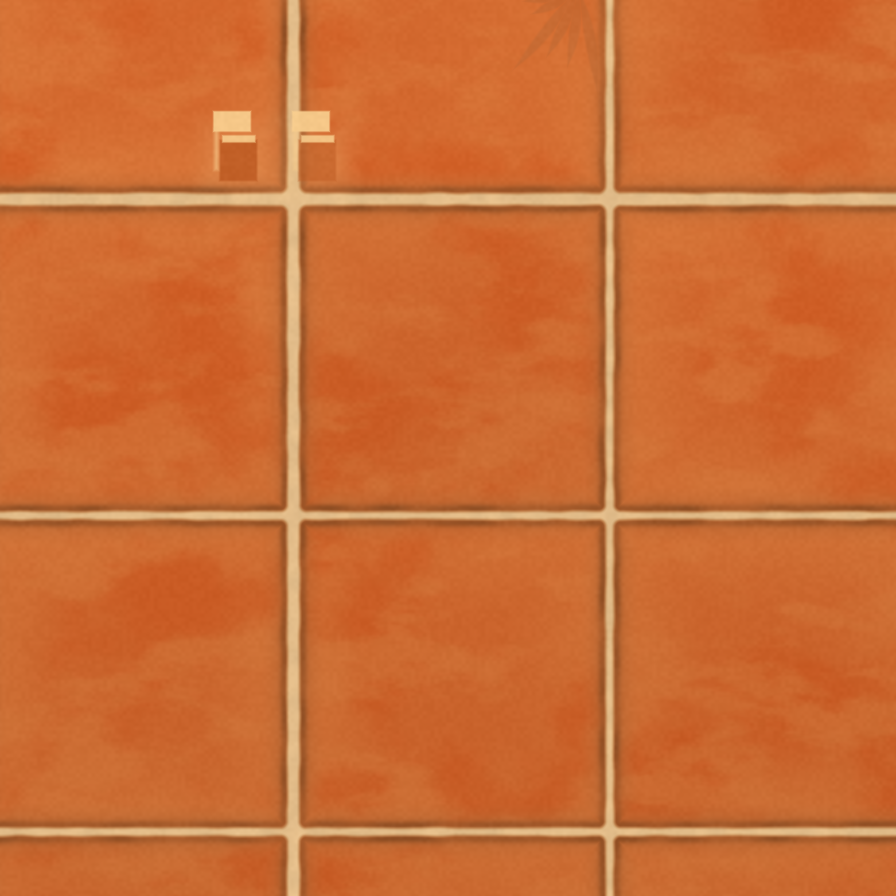
Reproduce this texture procedurally as a WebGL 1 fragment shader.

```glsl
precision highp float;
// Glazed terracotta tiles on a square grid, parted by pale sandy grout.
// A rounded inset distance shapes each tile and its dark rim; layered noise
// mottles the glaze, and soft boxes and leaf blades add window reflections.
uniform vec2 u_resolution;

const float PITCH = 0.353;                  // spacing of the grout lines
const vec2 ORIGIN = vec2(0.3275, 0.0716);   // crossing of grout lines (0, 0)
const vec2 WIDE_LINE = vec2(0.0, 2.0);      // index of the wider line per axis
const float THIN_HALF = 0.0050;
const float WIDE_HALF = 0.0074;
const float CORNER = 0.007;
const float SOFTNESS = 0.0022;
const float RIM_WIDTH = 0.0048;
const float GRAIN = 0.022;

const vec3 CLAY = vec3(0.800, 0.392, 0.172);
const vec3 CLAY_RED = vec3(0.790, 0.345, 0.130);
const vec3 CLAY_LIGHT = vec3(0.825, 0.460, 0.225);
const vec3 CLAY_EDGE = vec3(0.745, 0.415, 0.205);
const vec3 RIM = vec3(0.530, 0.290, 0.130);
const vec3 GROUT = vec3(0.890, 0.740, 0.540);
const vec3 GROUT_SHADE = vec3(0.800, 0.600, 0.390);
const vec3 GLARE = vec3(0.970, 0.800, 0.550);
const vec3 GLARE_SHADE = vec3(0.740, 0.350, 0.130);

float hash(vec2 p) {
  vec3 q = fract(vec3(p.xyx) * 0.1031);
  q += dot(q, q.yzx + 33.33);
  return fract((q.x + q.y) * q.z);
}

float noise(vec2 p) {
  vec2 i = floor(p), f = fract(p);
  f = f * f * (3.0 - 2.0 * f);
  return mix(mix(hash(i), hash(i + vec2(1.0, 0.0)), f.x),
             mix(hash(i + vec2(0.0, 1.0)), hash(i + 1.0), f.x), f.y);
}

float fbm(vec2 p) {
  float sum = 0.0, amp = 0.5;
  for (int i = 0; i < 5; i++) {
    sum += amp * noise(p);
    p = mat2(1.6, 1.2, -1.2, 1.6) * p + 17.3;
    amp *= 0.5;
  }
  return sum;
}

// Soft-edged box coverage between two corners
float box(vec2 p, vec2 lo, vec2 hi, float soft) {
  vec2 d = min(p - lo, hi - p);
  return smoothstep(-soft, soft, min(d.x, d.y));
}

// Mottled glaze, seeded by tile; inset is the distance from its edge
vec3 glaze(vec2 uv, vec2 tile, float inset) {
  vec2 seed = 40.0 + 7.0 * tile;
  float cloud = fbm(uv * 9.0 + seed);
  float streak = fbm(uv * vec2(11.0, 26.0) + seed + 60.0);
  float center = smoothstep(0.0, 0.11, inset + 0.06 * (cloud - 0.5));
  vec3 color = mix(CLAY_LIGHT, CLAY, 0.35 + 0.65 * center);
  color = mix(color, CLAY_RED, 0.75 * smoothstep(0.45, 0.72, cloud));
  color = mix(color, CLAY_LIGHT, 0.6 * smoothstep(0.46, 0.70, streak));
  color = mix(color, CLAY_EDGE, 0.7 * (1.0 - smoothstep(0.0, 0.03, inset)));
  color *= 0.985 + 0.03 * hash(tile + 20.0);
  return color * mix(0.975, 1.025, smoothstep(0.05, 0.85, uv.y));
}

// Fan of slender leaf blades around a point
float leaves(vec2 p) {
  float cover = 0.0;
  for (int i = 0; i < 9; i++) {
    float k = float(i);
    float angle = 2.75 + 0.28 * k;
    float reach = 0.06 + 0.07 * hash(vec2(k, 5.0));
    vec2 dir = vec2(cos(angle), sin(angle));
    float along = dot(p, dir) / reach;
    float side = abs(dot(p, vec2(-dir.y, dir.x)) + 0.012 * along * along);
    float width = 0.028 * along * (1.0 - along);
    cover = max(cover, smoothstep(-0.001, 0.003, width - side));
  }
  return cover;
}

void main() {
  vec2 uv = gl_FragCoord.xy / u_resolution;
  float soft = max(SOFTNESS, 0.75 / min(u_resolution.x, u_resolution.y));

  // Grid: distance from the nearest grout line on each axis
  vec2 grid = (uv - ORIGIN) / PITCH;
  vec2 line = floor(grid + 0.5);
  vec2 halfWidth = mix(vec2(THIN_HALF), vec2(WIDE_HALF), step(abs(line - WIDE_LINE), vec2(0.5)));
  vec2 wobble = vec2(noise(uv * 45.0), noise(uv * 45.0 + 90.0)) - 0.5;
  vec2 d = abs(grid - line) * PITCH - halfWidth + 0.0016 * wobble;
  float inset = CORNER - length(max(CORNER - d, 0.0)) + max(min(d.x, d.y) - CORNER, 0.0);

  // Tile face with a worn, uneven dark rim
  vec3 color = glaze(uv, floor(grid), inset);
  float rim = exp(-pow((inset - 0.003) / RIM_WIDTH, 2.0));
  color = mix(color, RIM, rim * (0.35 + 0.55 * noise(uv * 30.0 + 11.0)));

  // Leafy reflection near the top
  float leaf = leaves(uv - vec2(0.645, 1.015));
  color = mix(color, CLAY_LIGHT * 1.04, 0.4 * exp(-60.0 * dot(uv - vec2(0.63, 1.0), uv - vec2(0.63, 1.0))));
  color = mix(color, CLAY_EDGE * 0.98, 0.5 * leaf);

  // Grout, paler along its middle
  vec3 grout = mix(GROUT_SHADE, GROUT, smoothstep(0.0, 0.004, -inset));
  grout *= 0.97 + 0.06 * noise(uv * 60.0);
  color = mix(grout, color, smoothstep(-soft, soft, inset));

  // Paired window glints: glow, shaded body, lit side, slat and cap
  for (int i = 0; i < 2; i++) {
    float k = float(i);
    vec2 p = uv - vec2(0.238 + 0.088 * k, 0.796);
    color = mix(color, GLARE, 0.22 * box(p, vec2(-0.005, 0.0), vec2(0.06, 0.06), 0.03));
    color = mix(color, GLARE_SHADE, (0.85 - 0.3 * k) * box(p, vec2(0.007, 0.002), vec2(0.049, 0.048), 0.002));
    color = mix(color, GLARE, 0.55 * box(p, vec2(0.001, 0.014), vec2(0.006, 0.06), 0.003));
    color = mix(color, GLARE, 0.9 * box(p, vec2(0.010, 0.045), vec2(0.047, 0.053), 0.0015));
    color = mix(color, GLARE, 0.95 * box(p, vec2(0.0, 0.057), vec2(0.042, 0.080), 0.0015));
  }

  // Fine grain
  color += GRAIN * (noise(uv * 230.0) - 0.5);
  gl_FragColor = vec4(clamp(color, 0.0, 1.0), 1.0);
}
```
